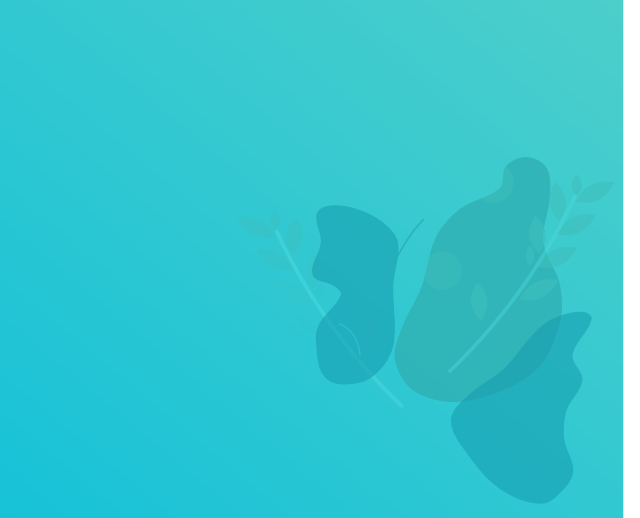
This background is drawn by a WebGL 1 fragment shader. Its source:

```glsl
precision highp float;
// Turquoise diagonal gradient with translucent organic blobs, two mirrored
// leaf sprigs and fine stems, ending in a white strip at the right.
// Blobs are closed splines; sprigs are looped leaves along a curved stem.
uniform vec2 u_resolution;

const vec2 DESIGN = vec2(768.0, 620.0);  // layout units, y pointing down
const float STRIP_X = 748.0;
const vec3 CYAN = vec3(0.09, 0.76, 0.845);
const vec3 MINT = vec3(0.30, 0.81, 0.795);
const vec3 DEEP_TEAL = vec3(0.08, 0.61, 0.685);
const vec3 SAGE = vec3(0.185, 0.69, 0.70);
const vec3 LEAF = vec3(0.245, 0.745, 0.74);
const vec3 STEM = vec3(0.29, 0.85, 0.86);
const vec3 TENDRIL = vec3(0.155, 0.675, 0.715);
const float DEEP_ALPHA = 0.56;
const float SAGE_ALPHA = 0.80;
const int STEPS = 6;         // pieces per spline span
const int STEM_STEPS = 14;   // pieces per stem

float aa;  // size of one screen pixel in layout units

float cover(float d) { return 1.0 - smoothstep(-0.6 * aa, 0.6 * aa, d); }

float segment(vec2 p, vec2 a, vec2 b) {
  vec2 ab = b - a;
  return length(p - a - ab * clamp(dot(p - a, ab) / dot(ab, ab), 0.0, 1.0));
}

// Cubic Hermite span with tangents scaled to its chord
vec2 hermite(vec2 a, vec2 b, vec2 ta, vec2 tb, float t) {
  float s = t * t * (3.0 - 2.0 * t);
  float r = 1.0 - t;
  return mix(a, b, s) + t * r * (r * ta - t * tb);
}

// Coverage of a closed spline through 16 points, by even-odd crossings
float blob(vec2 p, mat4 xs, mat4 ys) {
  vec2 a = vec2(xs[3][1], ys[3][1]);
  vec2 b = vec2(xs[3][2], ys[3][2]);
  vec2 c = vec2(xs[3][3], ys[3][3]);
  float dist = 1e4;
  float side = 1.0;
  for (int i = 0; i < 4; i++) {
    for (int j = 0; j < 4; j++) {
      vec2 d = vec2(xs[i][j], ys[i][j]);
      float chord = length(c - b);
      vec2 tb = normalize(c - a) * chord;
      vec2 tc = normalize(d - b) * chord;
      vec2 u = b;
      for (int k = 1; k <= STEPS; k++) {
        vec2 v = hermite(b, c, tb, tc, float(k) / float(STEPS));
        dist = min(dist, segment(p, u, v));
        if ((u.y > p.y) != (v.y > p.y) &&
            p.x < u.x + (v.x - u.x) * (p.y - u.y) / (v.y - u.y)) side = -side;
        u = v;
      }
      a = b; b = c; c = d;
    }
  }
  return cover(side * dist);
}

// Coverage of a quadratic curve drawn as a thin line
float stroke(vec2 p, vec2 a, vec2 bend, vec2 b, float width) {
  float dist = 1e4;
  vec2 u = a;
  for (int k = 1; k <= STEM_STEPS; k++) {
    float t = float(k) / float(STEM_STEPS);
    vec2 v = mix(mix(a, bend, t), mix(bend, b, t), t);
    dist = min(dist, segment(p, u, v));
    u = v;
  }
  return cover(dist - 0.5 * width);
}

// Pointed oval along a direction; size holds half length and half width
float leaf(vec2 p, vec2 along, vec2 size) {
  along = normalize(along);
  vec2 q = vec2(dot(p, along), p.x * along.y - p.y * along.x) / size;
  return cover((abs(q.y) - 1.0 + q.x * q.x) * size.y / (1.0 + 0.5 * abs(q.x)));
}

// Leaves on both sides of a stem whose tip is at the origin
vec3 sprig(vec3 col, vec2 p, float leafAlpha, float fade, float stemAlpha) {
  for (int i = 0; i < 4; i++) {
    float k = float(i);
    float outer = leaf(p - vec2(24.0 - 22.5 * k, 39.0 * k - 5.0), vec2(2, -1), vec2(26, 10));
    col = mix(col, LEAF, outer * leafAlpha * (1.0 - fade * k));
  }
  for (int i = 0; i < 3; i++) {
    float k = float(i);
    vec2 at = vec2(-21.0 - k - 23.0 * k * k, 6.0 + 20.0 * k + 20.0 * k * k);
    col = mix(col, LEAF, leaf(p - at, vec2(0.1, 1), vec2(23, 10)) * leafAlpha * (1.0 - fade * k));
  }
  float buds = max(leaf(p - vec2(2, -13), vec2(0, 1), vec2(13, 6)),
                   leaf(p - vec2(-54, 71), vec2(0, 1), vec2(13, 5)) * (1.0 - 3.0 * fade));
  col = mix(col, LEAF, buds * leafAlpha);
  return mix(col, STEM, stemAlpha * stroke(p, vec2(0), vec2(-55, 118), vec2(-150, 209), 4.5));
}

void main() {
  vec2 uv = gl_FragCoord.xy / u_resolution;
  vec2 p = vec2(uv.x, 1.0 - uv.y) * DESIGN;
  aa = DESIGN.y / u_resolution.y;
  vec3 col = mix(CYAN, MINT, 0.5 * (p.x / STRIP_X + uv.y));

  // Left sprig beneath the narrow blob
  col = sprig(col, (p - vec2(332, 277)) * vec2(-1, 1), 0.38, 0.25, 0.55);
  float narrow = blob(p,
    mat4(380, 396, 431, 463, 478, 472, 473, 460, 432, 391, 379, 384, 409, 400, 375, 385),
    mat4(256, 246, 251, 269, 292, 340, 408, 438, 458, 453, 407, 386, 353, 342, 329, 290));
  col = mix(col, DEEP_TEAL, narrow * DEEP_ALPHA);

  // Fine tendrils
  col = mix(col, TENDRIL, 0.8 * stroke(p, vec2(508, 263), vec2(465, 305), vec2(424, 448), 2.0));
  col = mix(col, STEM, 0.3 * stroke(p, vec2(408, 388), vec2(429, 397), vec2(432, 425), 2.0));

  // Broad blob with two pale discs inside
  float broad = blob(p,
    mat4(632, 656, 660, 652, 672, 671, 640, 560, 500, 474, 482, 506, 523, 552, 600, 607),
    mat4(188, 201, 235, 290, 341, 390, 446, 480, 470, 432, 393, 343, 284, 250, 225, 199));
  col = mix(col, SAGE, broad * SAGE_ALPHA);
  float discs = cover(min(length(p - vec2(531, 324)) - 23.0, length(p - vec2(591, 218)) - 25.0));
  col = mix(col, LEAF, discs * broad * 0.45);

  // Right sprig, then the lower blob over it
  col = sprig(col, p - vec2(690, 235), 0.65, 0.04, 0.45);
  float lower = blob(p,
    mat4(698, 710, 687, 699, 680, 677, 688, 677, 650, 601, 562, 541, 562, 605, 638, 662),
    mat4(373, 382, 425, 455, 491, 525, 563, 585, 603, 586, 545, 503, 473, 441, 402, 382));
  col = mix(col, DEEP_TEAL, lower * DEEP_ALPHA);

  col = mix(vec3(1), col, cover(p.x - STRIP_X));
  gl_FragColor = vec4(col, 1.0);
}
```
